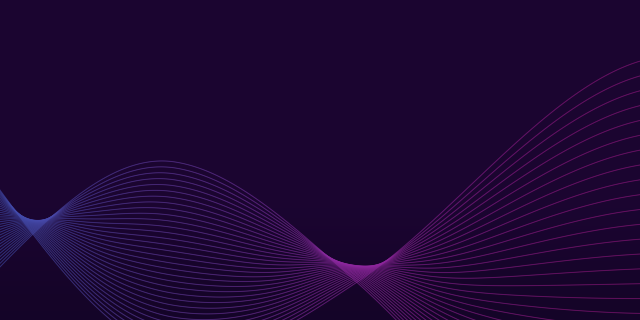
Write a Shadertoy shader that draws this background.

```glsl
// Cubic from (x0, y0) to (x1, y1) with end slopes m0 and m1
float hermite(float x, float x0, float y0, float m0, float x1, float y1, float m1) {
    float w = x1 - x0;
    float u = (x - x0) / w;
    float v = 1.0 - u;
    return y0 * v * v * (1.0 + 2.0 * u) + y1 * u * u * (3.0 - 2.0 * u)
         + w * u * v * (m0 * v - m1 * u);
}

// Signed half height of the ribbon; it changes sign at each twist
float halfSpread(float x) {
    if (x < 0.547) return hermite(x, 0.0, -0.12, 1.2, 0.547, 0.299, 0.0);
    if (x < 1.115) return hermite(x, 0.547, 0.299, 0.0, 1.115, 0.0, -0.77);
    return hermite(x, 1.115, 0.0, -0.77, 2.0, -0.742, -0.3);
}

float bump(float x, float center, float width) {
    float d = (x - center) / width;
    return exp(-d * d);
}

// Ribbon at x: centre height, half spread, and upward bow at the twists
vec3 ribbon(float x) {
    float center = 0.286 - 0.219 * sin(0.785 * x);
    float bow = 0.044 * bump(x, 0.104, 0.16) + 0.052 * bump(x, 1.115, 0.21);
    return vec3(center, halfSpread(x), bow);
}

vec3 strandColor(float x) {
    vec3 color = mix(vec3(0.27, 0.32, 0.72), vec3(0.44, 0.27, 0.70), smoothstep(0.0, 0.6, x));
    color = mix(color, vec3(0.60, 0.16, 0.66), smoothstep(0.5, 1.15, x));
    return mix(color, vec3(0.64, 0.10, 0.54), smoothstep(1.1, 1.9, x));
}

void mainImage(out vec4 fragColor, in vec2 fragCoord) {
    vec2 p = fragCoord / iResolution.y;
    float pixel = 1.0 / iResolution.y;

    // Night violet background, darker toward the bottom
    vec3 color = mix(vec3(0.08, 0.016, 0.155), vec3(0.105, 0.018, 0.19),
                     smoothstep(0.0, 0.4, p.y));

    // Strands spread evenly across the twisting ribbon
    const int STRANDS = 33;
    const float STEP = 0.002;
    vec3 shape = ribbon(p.x);
    vec3 slopes = (ribbon(p.x + STEP) - ribbon(p.x - STEP)) / (2.0 * STEP);
    float lineWidth = max(0.0034, pixel);
    float clear = 1.0;
    for (int i = 0; i < STRANDS; i++) {
        float s = 1.0 - 2.0 * float(i) / float(STRANDS - 1);
        vec3 weights = vec3(1.0, s, 1.0 - s * s);
        float slope = dot(slopes, weights);
        float d = abs(p.y - dot(shape, weights)) / sqrt(1.0 + slope * slope);
        clear *= 1.0 - 0.55 * (1.0 - smoothstep(0.0, lineWidth, d));
    }
    color = mix(color, strandColor(p.x), 0.9 * (1.0 - clear));

    fragColor = vec4(color, 1.0);
}
```
